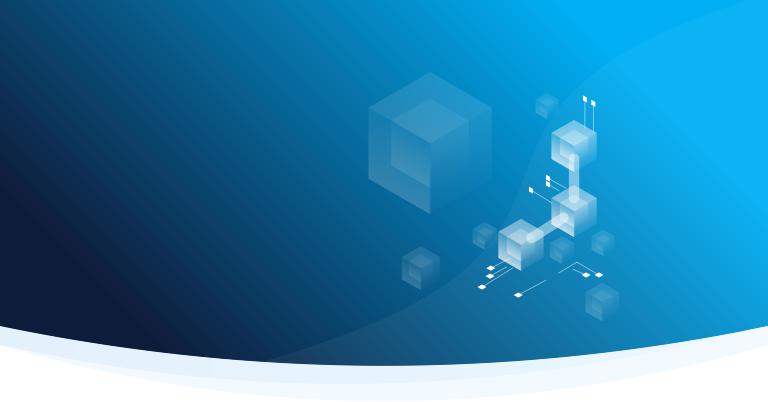
Write a Shadertoy shader that draws this background.

```glsl
// Diagonal navy-to-cyan backdrop with a soft S-shaped sheen, glassy isometric
// cubes joined by bars and thin traces, and pale curved layers at the foot.
// Scene units: the canvas is 100 high, origin at the lower left.

#define NAVY vec3(0.055, 0.11, 0.23)
#define CYAN vec3(0.0, 0.685, 0.955)
#define PALE_NEAR vec3(0.89, 0.945, 0.99)
#define PALE_FAR vec3(0.95, 0.98, 1.0)
#define SHEEN 0.045
#define GHOST_ALPHA 0.19
#define SOLID_ALPHA 0.78
#define TRACE_ALPHA 0.5
#define TRACE_WIDTH 0.11

// Faint cubes: centre and radius
const vec3 GHOSTS[7] = vec3[7](
    vec3(107.0, 64.4, 17.7), vec3(104.7, 33.3, 5.5), vec3(120.6, 41.3, 3.5),
    vec3(136.1, 73.6, 3.3), vec3(139.8, 37.8, 3.5), vec3(150.0, 39.6, 3.3),
    vec3(149.8, 24.9, 4.8));

// Bright cubes, linked in order
const vec3 SOLIDS[3] = vec3[3](
    vec3(142.8, 63.7, 6.5), vec3(142.8, 47.5, 6.5), vec3(129.6, 39.1, 6.5));

// Traces: start and end
const vec4 TRACES[12] = vec4[12](
    vec4(145.5, 75.4, 145.5, 68.2), vec4(147.6, 74.3, 147.6, 67.2),
    vec4(136.3, 55.7, 140.8, 53.2), vec4(136.3, 54.2, 139.0, 52.6),
    vec4(132.1, 52.7, 137.3, 49.5), vec4(122.1, 33.3, 127.0, 35.8),
    vec4(121.9, 31.3, 126.0, 33.6), vec4(119.9, 28.6, 127.5, 33.3),
    vec4(128.9, 26.6, 135.8, 30.3), vec4(149.0, 31.6, 143.5, 34.8),
    vec4(145.8, 31.6, 142.6, 33.0), vec4(143.5, 34.8, 139.0, 32.1));
const int UPRIGHT_TRACES = 5;
const int PADDED_TRACES = 11;

// Coverage of the region where d is negative
float fill(float d, float px) {
    return smoothstep(0.6 * px, -0.6 * px, d);
}

float segmentDistance(vec2 p, vec2 a, vec2 b) {
    vec2 ab = b - a;
    return length(p - a - ab * clamp(dot(p - a, ab) / dot(ab, ab), 0.0, 1.0));
}

// Opacity of one isometric cube, each face with its own fade
float cubeShell(vec2 p, float radius, float px) {
    vec2 q = p / radius;
    float e = px / radius;
    float ax = abs(q.x);
    float inside = fill(max(ax, 0.5 * ax + 0.866 * abs(q.y)) - 0.866, e);
    float drop = clamp(0.577 * ax - q.y, 0.0, 1.0);
    float leftFace = mix(0.28, 0.95, drop);
    float rightFace = mix(0.5, 0.1, drop);
    float side = mix(leftFace, rightFace, smoothstep(-e, e, q.x));
    float top = mix(0.72, 0.5, q.y);
    return inside * mix(side, top, smoothstep(-e, e, q.y - 0.577 * ax));
}

// Outer shell with a smaller one nested inside
float glassCube(vec2 p, vec3 cube, float alpha, float px) {
    vec2 q = p - cube.xy;
    float outer = alpha * cubeShell(q, cube.z, px);
    float inner = 0.6 * alpha * cubeShell(q, 0.63 * cube.z, px);
    return 1.0 - (1.0 - outer) * (1.0 - inner);
}

// Small end pad: an upright slanted tile or a flat diamond
float padDistance(vec2 q, bool upright) {
    if (upright) return max(abs(q.x) - 0.5, abs(q.y + 0.55 * q.x) - 0.6);
    return 0.5 * abs(q.x) + 0.87 * abs(q.y) - 0.56;
}

void mainImage(out vec4 fragColor, in vec2 fragCoord) {
    float px = 100.0 / iResolution.y;
    vec2 p = fragCoord * px;
    float width = iResolution.x * px;
    vec3 white = vec3(1.0);

    // Backdrop and sheen
    vec3 col = mix(NAVY, CYAN, clamp((p.x + p.y - 53.0) / 186.0, 0.0, 1.0));
    float rise = (p.y - 56.5) / 100.0;
    float sheenEdge = 130.6 + 37.3 * rise + 478.0 * rise * rise * rise;
    col = mix(col, white, SHEEN * fill(sheenEdge - p.x, px));

    // Faint cubes
    for (int i = 0; i < GHOSTS.length(); i++)
        col = mix(col, white, glassCube(p, GHOSTS[i], GHOST_ALPHA, px));

    // Traces and their pads
    for (int i = 0; i < TRACES.length(); i++) {
        vec4 t = TRACES[i];
        float line = fill(segmentDistance(p, t.xy, t.zw) - TRACE_WIDTH, px);
        col = mix(col, white, TRACE_ALPHA * line);
        if (i < PADDED_TRACES)
            col = mix(col, white, fill(padDistance(p - t.xy, i < UPRIGHT_TRACES), px));
    }

    // Connecting bars, then bright cubes
    for (int i = 0; i < SOLIDS.length() - 1; i++) {
        vec2 a = SOLIDS[i].xy, b = SOLIDS[i + 1].xy;
        float bar = segmentDistance(p, mix(a, b, 0.2), mix(a, b, 0.8)) - 1.3;
        col = mix(col, white, 0.45 * fill(bar, px));
    }
    for (int i = 0; i < SOLIDS.length(); i++)
        col = mix(col, vec3(0.97, 0.98, 0.99), glassCube(p, SOLIDS[i], SOLID_ALPHA, px));

    // Curved layers at the foot
    float s = 2.0 * p.x / width - 1.0;
    float lean = p.x - 85.8;
    float rim = 9.0 + 9.9 * s * s;
    float nearEdge = 4.5 + 0.00133 * lean * lean;
    float farEdge = 0.2 + 14.0 * s * s;
    vec3 nearColor = mix(PALE_NEAR, PALE_FAR, 0.6 * p.x / width);
    col = mix(col, nearColor, fill(p.y - rim, px));
    col = mix(col, PALE_FAR, fill(p.y - min(nearEdge, rim), px));
    col = mix(col, white, fill(p.y - farEdge, px));

    fragColor = vec4(col, 1.0);
}
```
